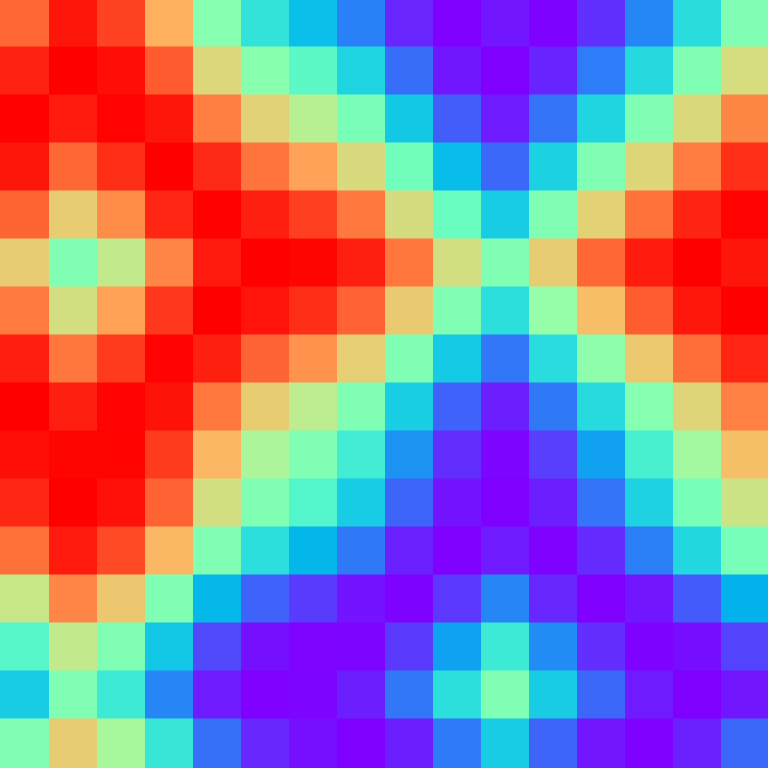
This background is drawn by a WebGL 2 fragment shader. Its source:

```glsl
#version 300 es
precision highp float;
// A 16 by 16 mosaic coloured by a rainbow ramp. Each tile takes the sine of
// the difference between two phases: one profile, read along both axes,
// rises from 0 to pi with a slight ripple and folds back at its two ends.

uniform vec2 u_resolution;
out vec4 fragColor;

const float PI = 3.14159265;

// Phase along one axis: rippled ramp between tiles 1 and 10, folded outside.
float phaseProfile(float tile) {
    float t = clamp((tile - 1.0) / 9.0, 0.0, 1.0);
    float a = PI * t;
    float ramp = a + 0.022 * sin(a) + 0.07 * sin(2.0 * a)
               - 0.049 * sin(3.0 * a) - 0.098 * sin(4.0 * a);
    float outside = max(max(1.0 - tile, tile - 10.0), 0.0);
    float fold = outside * (0.43 - 0.01 * outside);
    return ramp + (tile < 5.0 ? fold : -fold);
}

// Rainbow ramp: violet, blue, cyan, mint, sand, orange, red.
vec3 rainbow(float v) {
    return clamp(vec3(abs(2.0 * v - 0.5), sin(PI * v), cos(0.5 * PI * v)), 0.0, 1.0);
}

vec3 mosaic(vec2 uv) {
    vec2 tile = clamp(floor((uv - vec2(0.001, 0.002)) * 16.0), 0.0, 15.0);
    float phase = phaseProfile(tile.y) - phaseProfile(tile.x);
    return rainbow(0.5 + 0.5 * sin(phase));
}

void main() {
    // Average four samples per pixel to smooth the tile edges.
    vec3 color = vec3(0.0);
    for (int i = 0; i < 4; i++) {
        vec2 offset = vec2(i & 1, i >> 1) * 0.5 - 0.25;
        color += mosaic((gl_FragCoord.xy + offset) / u_resolution);
    }
    fragColor = vec4(color * 0.25, 1.0);
}
```
